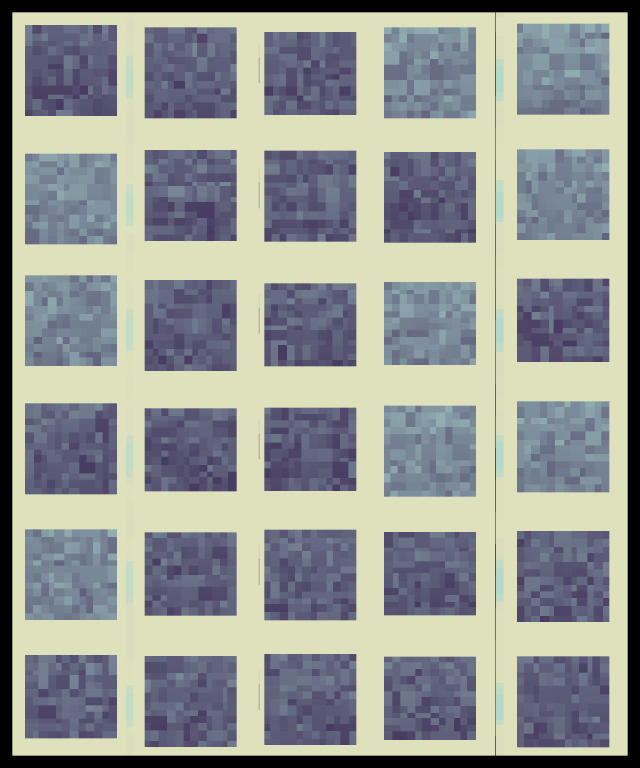
A Shadertoy shader for this pattern:

```glsl
#define COLUMNS 5.0
#define ROWS 6.0
#define PITCH vec2(0.187, 0.196)
#define FIRST_CENTER vec2(0.111, 0.1125)
#define HALF_TILE 0.072
#define BORDER 0.0193
#define CELLS 12.0
#define EDGE_JITTER 0.5
#define CONTRAST 0.31
#define SAMPLES 3
#define PAPER vec3(0.873, 0.882, 0.737)

// Columns holding a pale tile, one bit mask per row from the top
const int paleColumns[6] = int[6](24, 17, 9, 24, 1, 0);

float hash(vec2 p) {
    return fract(sin(dot(p, vec2(127.1, 311.7))) * 43758.5453);
}

float inBox(vec2 p, vec2 center, vec2 halfSize) {
    vec2 d = step(abs(p - center), halfSize);
    return d.x * d.y;
}

// Index of a cell whose edges are shifted at random
float unevenCell(float x, float seed) {
    float nearest = floor(x + 0.5);
    float edge = nearest + EDGE_JITTER * (hash(vec2(nearest, seed)) - 0.5);
    return clamp(x < edge ? nearest - 1.0 : nearest, 0.0, CELLS - 1.0);
}

// Mosaic of one tile; f runs from 0 to 1, downwards in y
vec3 mosaic(vec2 f, vec2 id) {
    float seed = id.x * 7.3 + id.y * 13.7 + 2.1;
    vec2 cell = vec2(unevenCell(f.x * CELLS, seed), unevenCell(f.y * CELLS, seed + 41.0));

    // Merge some neighbours into squares, bars and columns
    vec2 parity = floor(2.0 * vec2(hash(id + 3.1), hash(id + 8.7)));
    vec2 block = floor((cell + parity) * 0.5);
    float merge = hash(block + seed * 3.0);
    vec2 merged = block * 2.0 - parity;
    if (merge < 0.25) cell.x = merged.x;
    if (merge < 0.12 || (merge > 0.25 && merge < 0.4)) cell.y = merged.y;

    // Tone of the tile, its cells, and a darker lower end
    bool pale = ((paleColumns[int(id.y)] >> int(id.x)) & 1) == 1;
    float tone = (pale ? 0.68 : 0.32) + 0.07 * (hash(id + 17.0) - 0.5);
    tone += CONTRAST * (hash(cell + seed) + hash(cell * 1.7 + seed + 19.3) - 1.0);
    tone += 0.08 * (hash(vec2(cell.y, seed + 5.0)) - 0.5) + 0.14 * (0.5 - f.y);
    return mix(vec3(0.27, 0.22, 0.37), vec3(0.57, 0.68, 0.70), clamp(tone, 0.03, 1.0));
}

// Faint strip with a blue-green patch in every row
vec3 stainedStrip(vec3 color, vec2 p, float x, float v, float row, float strength) {
    float strip = step(abs(p.x - x), 0.0058);
    float blotch = hash(vec2(floor(p.y / 0.028), x));
    color = mix(color, vec3(0.82, 0.83, 0.73), strip * blotch * 0.4);
    float top = 0.008 * (hash(vec2(row, x)) - 0.5);
    float patchMask = step(abs(v - 0.009 - top), 0.033) * strip;
    float lighter = 0.7 + 0.3 * step(abs(v - 0.012), 0.02);
    return mix(color, vec3(0.70, 0.85, 0.79), patchMask * strength * lighter);
}

vec3 scene(vec2 p) {
    vec2 id = clamp(floor((p - FIRST_CENTER) / PITCH + 0.5), vec2(0.0), vec2(COLUMNS, ROWS) - 1.0);
    vec2 center = FIRST_CENTER + id * PITCH;
    float v = p.y - center.y;
    vec3 color = PAPER;

    // Strips and the thin lines beside the columns
    color = stainedStrip(color, p, 0.2025, v, id.y, 0.65);
    color = stainedStrip(color, p, 0.781, v, id.y, 0.95);
    float mark = step(abs(p.x - 0.405), 0.0009);
    float markTone = 0.55 * step(abs(v + 0.003), 0.02) + 0.14 * step(abs(v + 0.034), 0.011);
    color = mix(color, vec3(0.45, 0.44, 0.40), mark * markTone);
    float seam = step(abs(p.x - 0.7742), 0.0008);
    float seamTone = 0.6 + 0.35 * hash(vec2(floor(p.y / 0.05), 4.0));
    color = mix(color, vec3(0.30, 0.27, 0.22), seam * seamTone);

    // Tiles, slightly out of line and some cut short; the last column sits apart
    center.x += 0.021 * step(COLUMNS - 1.5, id.x);
    center.y += 0.009 * (hash(id + 31.0) - 0.5);
    float trim = 0.006 * step(0.75, hash(id + 53.0));
    vec2 halfSize = vec2(HALF_TILE, HALF_TILE - 0.001 - trim);
    vec2 f = (p - center) / halfSize * 0.5 + 0.5;
    if (inBox(p, center, halfSize) > 0.5) color = mosaic(f, id);

    // Black frame
    return color * inBox(p, vec2(0.5, 0.6), vec2(0.5, 0.6) - BORDER);
}

void mainImage(out vec4 fragColor, in vec2 fragCoord) {
    vec3 sum = vec3(0.0);
    for (int i = 0; i < SAMPLES * SAMPLES; i++) {
        vec2 offset = (vec2(i % SAMPLES, i / SAMPLES) + 0.5) / float(SAMPLES) - 0.5;
        vec2 uv = (fragCoord + offset) / iResolution.xy;
        sum += scene(vec2(uv.x, 1.0 - uv.y) * vec2(1.0, 1.2));
    }
    fragColor = vec4(sum / float(SAMPLES * SAMPLES), 1.0);
}
```
